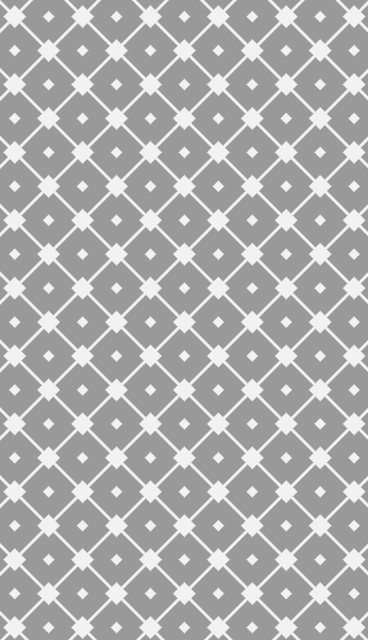
Give the GLSL for this pattern, as a WebGL 1 fragment shader.

```glsl
precision highp float;

uniform vec2 u_resolution;

const vec3 GROUND = vec3(0.60);
const vec3 TRELLIS = vec3(0.95);

// Lengths as fractions of the canvas height.
const float HALF_PITCH = 0.05303;
const vec2 FIRST_NODE = vec2(0.0230, 0.0195);

// Half sizes as fractions of one lattice cell.
const float NODE_SIZE = 0.168;
const float DOT_SIZE = 0.085;
const float LINE_SIZE = 0.031;

// Turns the plane by 45 degrees so that nodes fall on whole numbers.
vec2 toLattice(vec2 p, vec2 origin, float halfPitch) {
  vec2 q = (p - origin) / halfPitch;
  return 0.5 * vec2(q.x + q.y, q.x - q.y);
}

// Signed offset from the nearest whole number on each axis.
vec2 nearestOffset(vec2 p) {
  return fract(p + 0.5) - 0.5;
}

float squareDistance(vec2 p, float halfSide) {
  vec2 a = abs(p);
  return max(a.x, a.y) - halfSide;
}

float gridDistance(vec2 p, float halfWidth) {
  vec2 a = abs(p);
  return min(a.x, a.y) - halfWidth;
}

float coverage(float distance, float softness) {
  return 1.0 - smoothstep(-softness, softness, distance);
}

void main() {
  vec2 p = gl_FragCoord.xy / u_resolution.y;
  vec2 lattice = toLattice(p, FIRST_NODE, HALF_PITCH);
  float pixel = 1.0 / (u_resolution.y * HALF_PITCH * sqrt(2.0));

  // Crossing lines with a diamond on each crossing.
  vec2 fromNode = nearestOffset(lattice);
  float shape = min(gridDistance(fromNode, LINE_SIZE),
                    squareDistance(fromNode, NODE_SIZE));

  // Small diamond in the middle of each cell.
  vec2 fromCentre = nearestOffset(lattice + 0.5);
  shape = min(shape, squareDistance(fromCentre, DOT_SIZE));

  vec3 colour = mix(GROUND, TRELLIS, coverage(shape, 0.8 * pixel));
  gl_FragColor = vec4(colour, 1.0);
}
```
